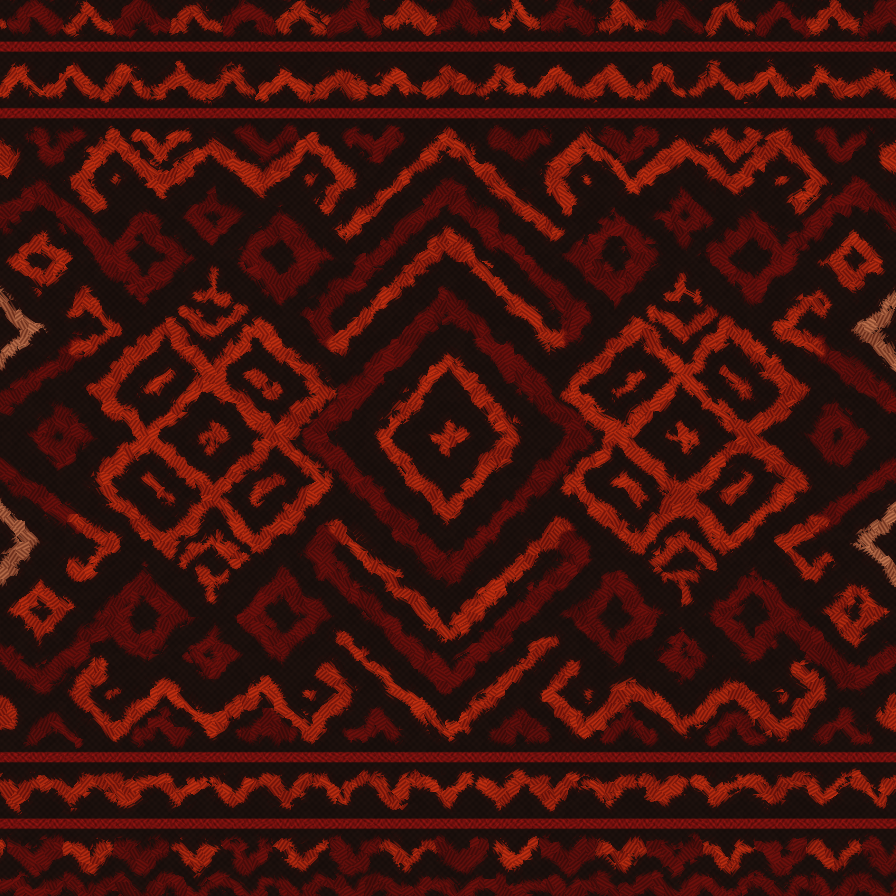
A WebGL 2 fragment shader for this pattern:

```glsl
#version 300 es
precision highp float;
// Woven rug: a mirrored field of diamonds, chevrons and lattices between
// striped borders of carets. Motifs are folded distance fields; cellular
// noise frays their edges and sets the direction of the yarn fibres.
uniform vec2 u_resolution;
out vec4 fragColor;

vec2 hash2(vec2 p) {
  vec3 h = fract(p.xyx * vec3(0.1031, 0.1030, 0.0973));
  h += dot(h, h.yzx + 33.33);
  return fract((h.xx + h.yz) * h.zy);
}

// Nearest tuft: xy = offset from its centre, zw = its random values
vec4 tuftAt(vec2 p) {
  vec2 cell = floor(p);
  vec4 nearest = vec4(9.0);
  for (int y = -1; y <= 1; y++)
    for (int x = -1; x <= 1; x++) {
      vec2 id = cell + vec2(x, y), rnd = hash2(id);
      vec2 offset = p - id - rnd;
      if (dot(offset, offset) < dot(nearest.xy, nearest.xy))
        nearest = vec4(offset, hash2(id + 71.0));
    }
  return nearest;
}

float seg(vec2 p, vec2 a, vec2 b) {
  vec2 e = b - a;
  return length(p - a - e * clamp(dot(p - a, e) / dot(e, e), 0.0, 1.0));
}

float path(vec2 p, vec2 a, vec2 b, vec2 c) {
  return min(seg(p, a, b), seg(p, b, c));
}

float ring(vec2 p, float radius) {
  return abs(abs(p.x) + abs(p.y) - radius) * 0.707;
}

float plusSign(vec2 p, float arm) {
  p = abs(p);
  return seg(vec2(max(p.x, p.y), min(p.x, p.y)), vec2(0), vec2(arm, 0));
}

float caret(vec2 p, float size) {
  return path(vec2(abs(p.x), p.y), vec2(0, 9), vec2(size, -6), vec2(size + 5.0, -7));
}

void main() {
  // The canvas is 768 threads wide
  vec2 p = gl_FragCoord.xy / u_resolution * 768.0;
  float pixel = 768.0 / u_resolution.y;
  vec4 tuft = tuftAt(p / 8.0);
  float slant = (tuft.z > 0.5 ? 1.0 : -1.0) * (0.4 + 0.7 * tuft.w);
  float fibre = sin(dot(tuft.xy, vec2(cos(slant), sin(slant))) * 17.0);
  float drift = sin(p.x * 0.043 + 2.0 * sin(p.y * 0.031)) * sin(p.y * 0.057 + p.x * 0.013);

  // Hand-made wobble, then fold into one quadrant
  vec2 c = p - vec2(384, 394);
  c += 1.7 * sin(p.yx * 0.15 + 2.0 * sin(p * 0.083)) + 0.8 * sin(p.yx * 0.37 + p * 0.21);
  vec2 q = abs(c);
  vec2 r = vec2(abs(q.x - 202.0), q.y);

  // Central medallion and chevrons
  float bright = min(plusSign(q, 10.0) + 2.0, seg(q, vec2(57, 0), vec2(0, 66)));
  bright = min(bright, seg(q, vec2(0, 170), vec2(95, 79)));
  bright = min(bright, seg(q, vec2(0, 255), vec2(90, 174)) + 1.0);
  float dark = seg(q, vec2(116, 0), vec2(0, 117));
  dark = min(dark, path(q, vec2(0, 211), vec2(114, 102), vec2(98, 82)));

  // Side lattices with their finials
  bright = min(bright, path(r, vec2(55, 0), vec2(0, 51), vec2(38, 94)));
  bright = min(bright, path(r, vec2(38, 94), vec2(98, 39), vec2(55, 0)));
  bright = min(bright, min(plusSign(r, 9.0), seg(r, vec2(36, 53), vec2(54, 37))) + 2.0);
  bright = min(bright, seg(r, vec2(0, 88), vec2(23, 106)) + 1.0);
  bright = min(bright, path(r, vec2(12, 119), vec2(0, 122), vec2(0, 138)) + 2.5);

  // Hooked zigzags and the diamonds around the lattices
  bright = min(bright, path(r, vec2(0, 250), vec2(43, 214), vec2(84, 255)));
  bright = min(bright, path(r, vec2(84, 255), vec2(115, 220), vec2(98, 199)));
  bright = min(bright, length(r - vec2(83, 221)) + 2.5);
  dark = min(dark, ring(r - vec2(59, 154), 29.0));
  dark = min(dark, ring(r - vec2(0, 188), 14.0) + 2.0);

  // Half motif along the side edges
  bright = min(bright, ring(q - vec2(349, 150), 18.0) + 1.0);
  bright = min(bright, length(q - vec2(384, 238)) - 8.0);
  bright = min(bright, path(q, vec2(286, 92), vec2(312, 119), vec2(322, 108)) + 1.0);
  bright = min(bright, seg(q, vec2(318, 74), vec2(286, 92)) + 1.0);
  dark = min(dark, path(q, vec2(384, 27), vec2(330, 66), vec2(314, 78)) + 1.0);
  dark = min(dark, path(q, vec2(384, 186), vec2(350, 211), vec2(282, 151)));
  dark = min(dark, ring(q - vec2(333, 0), 18.0) + 1.0);
  float pale = ring(q - vec2(386, 91), 28.0);

  // Small ticks at the field's rim; some of the upper ones are bright
  float tickId = clamp(floor((q.x - 16.0) / 92.0), 0.0, 3.0);
  float tick = caret(vec2(q.x - 62.0 - 92.0 * tickId, 250.0 - q.y), 13.0) + 1.0;
  if (tickId == 2.0 && c.y > 0.0) bright = min(bright, tick);
  else dark = min(dark, tick + 1.0);

  // Border carets: one even row, then alternating colours
  bright = min(bright, caret(vec2(mod(q.x + 23.0, 46.0) - 23.0, q.y - 303.0), 13.0) + 1.0);
  float outerId = floor((c.x + 57.0) / 45.7);
  vec2 outer = vec2(c.x + 34.0 - 45.7 * outerId, q.y - 359.0);
  if (mod(outerId, 2.0) < 0.5) bright = min(bright, caret(outer, 12.0) + 1.5);
  else dark = min(dark, caret(outer, 14.0) + 1.0);
  dark = min(dark, caret(outer - vec2(0, 31), 14.0) + 2.0);

  // Dark ground with a fine weave
  float weave = sin(p.x * 1.05) * sin(p.y * 1.05);
  vec3 color = vec3(0.1, 0.058, 0.046) * (1.0 + 0.16 * weave + 0.12 * (tuft.w - 0.5));

  // Frayed pile with a faint halo of stray yarn
  float fray = (tuft.z - 0.5) * 5.0 + fibre * 1.2 + drift;
  float soft = 0.8 + 0.7 * pixel;
  float light = clamp(0.5 + 0.3 * fibre + 0.4 * (tuft.w - 0.5) + 0.15 * drift, 0.0, 1.0);
  vec3 darkYarn = mix(vec3(0.23, 0.04, 0.035), vec3(0.46, 0.06, 0.045), light);
  vec3 brightYarn = mix(vec3(0.4, 0.065, 0.04), vec3(0.75, 0.18, 0.06), light);
  vec3 paleYarn = mix(vec3(0.42, 0.18, 0.11), vec3(0.76, 0.46, 0.31), light);
  float halo = 1.0 - smoothstep(5.0, 14.0, min(min(dark, bright), pale) + fray);
  color = mix(color, vec3(0.21, 0.05, 0.04), halo * 0.45);
  color = mix(color, darkYarn, 0.9 * (1.0 - smoothstep(-soft, soft * 1.5, dark - 8.0 + fray)));
  color = mix(color, brightYarn, 1.0 - smoothstep(-soft, soft, bright - 6.7 + fray));
  color = mix(color, paleYarn, 1.0 - smoothstep(-soft, soft, pale - 6.5 + fray));

  // Straight border stripes
  float row = abs(p.y - 395.0);
  float stripe = min(abs(row - 276.0), abs(row - 333.0)) - 4.3;
  vec3 stripeYarn = vec3(0.44, 0.06, 0.05) * (1.0 + 0.2 * weave + 0.12 * fibre);
  color = mix(color, stripeYarn, 1.0 - smoothstep(-pixel, pixel, stripe));
  fragColor = vec4(color, 1.0);
}
```
